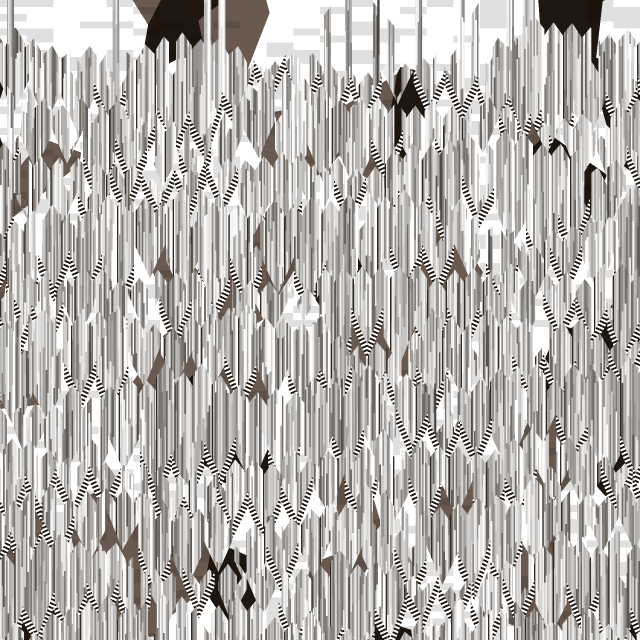
A WebGL 1 fragment shader for this pattern:

```glsl
precision highp float;
// Tiers of upright crystal columns, filled with fine grey-brown stripes.
// Each tier has pointed roofs and hides the one behind it; gaps between its roofs
// and the feet above show a faceted backdrop, and some feet carry combed rims.

uniform vec2 u_resolution;

const int TIERS = 11;
const float TIER_STEP = 0.09;
const float COLUMN_WIDTH = 0.029;
const float FOOT_WIDTH = 0.05;
const float FOOT_DEPTH = 0.055;
const float SLOT_WIDTH = 0.011;
const float STRIPE_COUNT = 420.0;

const vec3 INK = vec3(0.12, 0.09, 0.06);
const vec3 BROWN = vec3(0.41, 0.35, 0.31);
const vec3 WHITE = vec3(1.0);

float hash(vec2 p) {
  return fract(sin(dot(p, vec2(127.1, 311.7))) * 43758.5);
}

// Smooth one-dimensional noise; the seed picks an independent curve.
float noise(float x, float seed) {
  float cell = floor(x);
  float f = fract(x);
  return mix(hash(vec2(cell, seed)), hash(vec2(cell + 1.0, seed)),
             f * f * (3.0 - 2.0 * f));
}

// Position in a tier's own grid: whole part is the cell, fraction lies across it.
float gridPosition(float x, float width, float tier) {
  return x / width + 10.0 * hash(vec2(tier, 4.7));
}

// Mean height of the seam above a tier, with long diagonal runs.
float seamHeight(float x, float tier) {
  return 0.92 - TIER_STEP * tier + 0.08 * (noise(x * 7.0, tier + 20.0) - 0.5);
}

// Pointed column tops, cut by narrow slots; the first tier also grows spires.
float roofHeight(float x, float tier) {
  float g = gridPosition(x, COLUMN_WIDTH, tier);
  float slot = floor(x / SLOT_WIDTH);
  float chance = hash(vec2(slot, tier + 50.0));
  float reach = hash(vec2(slot, tier + 70.0));
  float roof = 0.03 * hash(vec2(floor(g), tier + 30.0))
             - 0.02 * abs(2.0 * fract(g) - 1.0);
  roof -= step(0.87, chance) * 0.09 * reach;
  if (tier < 0.5) roof += step(chance, 0.16) * (0.03 + 0.12 * reach);
  return seamHeight(x, tier) + roof;
}

// Lower end of the columns behind: V shapes reaching down to a point.
float footHeight(float x, float tier) {
  float g = gridPosition(x, FOOT_WIDTH, tier + 0.5);
  float drop = 0.05 * hash(vec2(floor(g), tier + 90.0)) - 0.042;
  return seamHeight(x, tier) + drop + FOOT_DEPTH * abs(2.0 * fract(g) - 1.0);
}

// Large straight-edged facets, white, ink or brown, with faint level streaks.
vec3 backdrop(vec2 p) {
  vec2 q = p * vec2(12.0, 8.0);
  vec2 base = floor(q);
  float nearest = 9.0;
  float pick = 0.0;
  for (int j = -1; j <= 1; j++) {
    for (int i = -1; i <= 1; i++) {
      vec2 cell = base + vec2(float(i), float(j));
      vec2 site = cell + vec2(hash(cell), hash(cell + 37.0));
      float d = length(q - site);
      if (d < nearest) { nearest = d; pick = hash(cell + 81.0); }
    }
  }
  float streak = hash(vec2(floor(p.y * 90.0), floor(q.x * 2.0)));
  vec3 facet = pick < 0.58 ? WHITE : (pick < 0.8 ? INK : BROWN);
  return facet * (1.0 - 0.12 * step(0.7, streak));
}

// Broken vertical stripes with a dark line or white band on the column edge.
vec3 columnColor(vec2 p, float tier) {
  float g = gridPosition(p.x, COLUMN_WIDTH, tier);
  float column = floor(g);
  float stripe = floor(p.x * STRIPE_COUNT);
  float segment = floor(p.y * 9.0 + 7.0 * hash(vec2(stripe, 3.0)));
  float tone = 0.27 + 0.73 * pow(hash(vec2(stripe, segment + 17.0 * tier)), 0.75);
  tone += 0.12 * (hash(vec2(column, tier + 110.0)) - 0.5);
  float edge = hash(vec2(column, tier + 130.0));
  float across = fract(g);
  if (edge < 0.4 && across < 0.07) tone = 0.08;
  if (edge > 0.6 && across > 0.86) tone = 1.0;
  return mix(INK, WHITE, clamp(tone, 0.0, 1.0));
}

// Short bars set at right angles to the sloping rim of a foot.
vec3 combColor(vec2 p, float slope) {
  float along = (p.x + slope * p.y) / sqrt(1.0 + slope * slope);
  return mix(WHITE, INK, step(0.52, fract(along / 0.0062)));
}

vec3 scene(vec2 p) {
  vec3 color = backdrop(p);
  vec3 gap = color;
  float owner = -1.0;
  for (int i = 0; i < TIERS; i++) {
    float tier = float(i);
    float foot = footHeight(p.x, tier);
    if (p.y < roofHeight(p.x, tier)) {
      owner = tier;
    } else if (i > 0 && p.y < foot) {
      owner = -1.0;
      float g = gridPosition(p.x, FOOT_WIDTH, tier + 0.5);
      float slope = sign(fract(g) - 0.5) * 2.0 * FOOT_DEPTH / FOOT_WIDTH;
      float depth = (foot - p.y) / sqrt(1.0 + slope * slope);
      bool combed = hash(vec2(floor(g), tier + 150.0)) > 0.4 && depth < 0.010;
      color = combed ? combColor(p, slope) : gap;
    }
  }
  return owner < 0.0 ? color : columnColor(p, owner);
}

// Average a 3 by 2 set of samples to smooth every edge.
void main() {
  vec3 sum = vec3(0.0);
  for (int j = 0; j < 2; j++) {
    for (int i = 0; i < 3; i++) {
      vec2 offset = (vec2(float(i), float(j)) + 0.5) / vec2(3.0, 2.0) - 0.5;
      sum += scene((gl_FragCoord.xy + offset) / u_resolution);
    }
  }
  gl_FragColor = vec4(sum / 6.0, 1.0);
}
```
